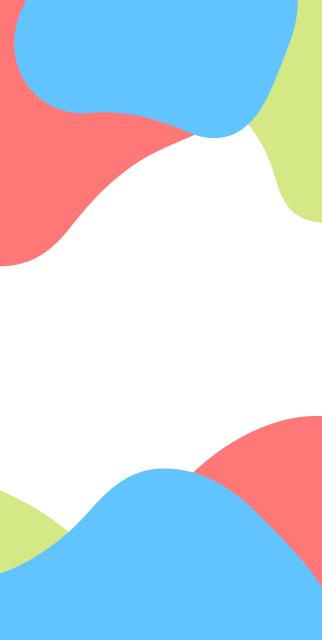
A Shadertoy shader for this background:

```glsl
// Flat organic blobs in blue, coral and lime framing a white page.

const vec3 SKY = vec3(0.38, 0.77, 1.0);
const vec3 CORAL = vec3(1.0, 0.47, 0.47);
const vec3 LIME = vec3(0.83, 0.91, 0.52);

// Path state: sample point, pen position, nearest distance, inside sign.
vec2 point, pen;
float nearest, side;

void moveTo(float x, float y) {
    pen = vec2(x, y);
    nearest = 1e9;
    side = 1.0;
}

// Updates the distance and the even-odd sign with one straight edge.
void lineTo(float x, float y) {
    vec2 next = vec2(x, y);
    vec2 edge = (next - pen) * iResolution.xy;
    vec2 toPoint = (point - pen) * iResolution.xy;
    float along = clamp(dot(toPoint, edge) / dot(edge, edge), 0.0, 1.0);
    nearest = min(nearest, length(toPoint - edge * along));
    if ((pen.y > point.y) != (next.y > point.y)) {
        float crossX = mix(pen.x, next.x, (point.y - pen.y) / (next.y - pen.y));
        if (point.x < crossX) side = -side;
    }
    pen = next;
}

// Cubic Bezier drawn as short straight edges.
void curveTo(float bx, float by, float cx, float cy, float dx, float dy) {
    vec2 a = pen, b = vec2(bx, by), c = vec2(cx, cy), d = vec2(dx, dy);
    const int STEPS = 16;
    for (int i = 1; i <= STEPS; i++) {
        float t = float(i) / float(STEPS), s = 1.0 - t;
        vec2 q = s * s * s * a + 3.0 * s * t * (s * b + t * c) + t * t * t * d;
        lineTo(q.x, q.y);
    }
}

// Blends the closed path over the colour with a one-pixel soft edge.
void fillPath(inout vec3 color, vec3 ink) {
    color = mix(color, ink, clamp(0.5 - side * nearest, 0.0, 1.0));
}

void mainImage(out vec4 fragColor, in vec2 fragCoord) {
    point = fragCoord / iResolution.xy;
    vec3 color = vec3(1.0);

    // Upper left coral
    moveTo(-0.1, 0.584);
    lineTo(0.0, 0.584);
    curveTo(0.098, 0.584, 0.162, 0.608, 0.219, 0.645);
    curveTo(0.271, 0.678, 0.325, 0.710, 0.412, 0.741);
    curveTo(0.477, 0.764, 0.546, 0.776, 0.644, 0.798);
    lineTo(0.644, 1.1);
    lineTo(-0.1, 1.1);
    lineTo(-0.1, 0.584);
    fillPath(color, CORAL);

    // Upper right lime
    moveTo(0.735, 0.824);
    curveTo(0.791, 0.798, 0.827, 0.768, 0.851, 0.729);
    curveTo(0.874, 0.685, 0.902, 0.656, 1.0, 0.652);
    lineTo(1.1, 0.652);
    lineTo(1.1, 1.1);
    lineTo(0.735, 1.1);
    lineTo(0.735, 0.824);
    fillPath(color, LIME);

    // Upper blue
    moveTo(0.082, 1.1);
    lineTo(0.082, 1.0);
    curveTo(0.059, 0.979, 0.044, 0.956, 0.044, 0.932);
    curveTo(0.044, 0.872, 0.134, 0.823, 0.258, 0.823);
    curveTo(0.369, 0.828, 0.454, 0.822, 0.601, 0.790);
    curveTo(0.662, 0.779, 0.724, 0.783, 0.771, 0.806);
    curveTo(0.822, 0.829, 0.853, 0.872, 0.881, 0.909);
    curveTo(0.905, 0.939, 0.923, 0.961, 0.925, 1.0);
    lineTo(0.925, 1.1);
    lineTo(0.082, 1.1);
    fillPath(color, SKY);

    // Lower right coral
    moveTo(0.554, 0.238);
    curveTo(0.657, 0.297, 0.830, 0.354, 1.0, 0.350);
    lineTo(1.1, 0.350);
    lineTo(1.1, -0.1);
    lineTo(0.554, -0.1);
    lineTo(0.554, 0.238);
    fillPath(color, CORAL);

    // Lower left lime
    moveTo(-0.1, 0.255);
    lineTo(0.0, 0.234);
    curveTo(0.077, 0.217, 0.160, 0.195, 0.245, 0.154);
    lineTo(0.245, -0.1);
    lineTo(-0.1, -0.1);
    lineTo(-0.1, 0.255);
    fillPath(color, LIME);

    // Lower blue hill
    moveTo(-0.1, 0.09);
    lineTo(0.0, 0.104);
    curveTo(0.098, 0.120, 0.201, 0.158, 0.271, 0.198);
    curveTo(0.340, 0.238, 0.405, 0.268, 0.510, 0.268);
    curveTo(0.619, 0.268, 0.714, 0.241, 0.799, 0.198);
    curveTo(0.869, 0.163, 0.954, 0.120, 1.0, 0.082);
    lineTo(1.1, -0.1);
    lineTo(-0.1, -0.1);
    lineTo(-0.1, 0.09);
    fillPath(color, SKY);

    fragColor = vec4(color, 1.0);
}
```
